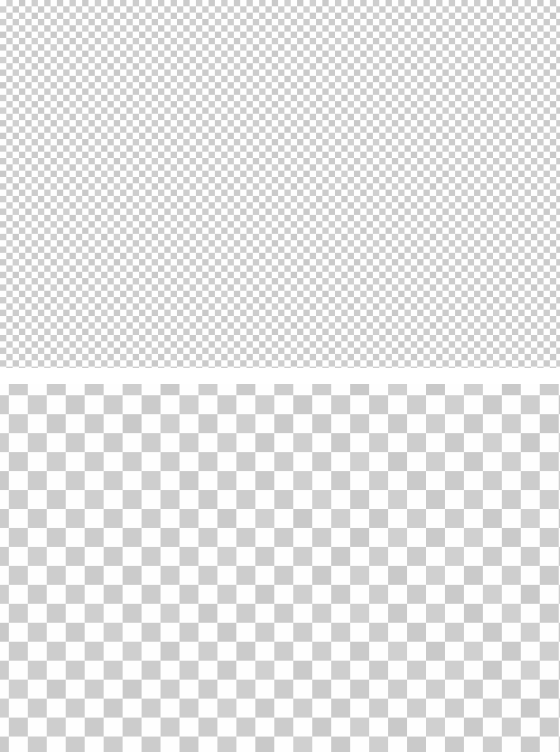
Top: the whole. Bottom: its middle third, enlarged.
This pattern is drawn by a Shadertoy shader. Its source:

```glsl
// Fine checkerboard of white and light grey squares with faintly uneven greys.

// Signed triangle wave: positive inside even cells, negative inside odd ones.
vec2 cellSide(vec2 cells) {
    return 0.5 - abs(mod(cells + 0.5, 2.0) - 1.0);
}

// Layered sines, roughly -1 to 1, for slight tone drift between squares.
float toneDrift(vec2 cell) {
    return 0.5 * sin(cell.x * 1.7 + 2.0 * sin(cell.y * 0.9))
         + 0.5 * sin(cell.y * 2.3 + 2.0 * sin(cell.x * 1.3));
}

void mainImage(out vec4 fragColor, in vec2 fragCoord) {
    // Square cells counted from the upper left corner, 88.6 across
    float cellsPerPixel = 88.6 / iResolution.x;
    vec2 cells = vec2(fragCoord.x, iResolution.y - fragCoord.y) * cellsPerPixel;

    // Edges smoothed over one pixel; the product alternates the squares
    vec2 side = clamp(2.0 * cellSide(cells) / cellsPerPixel, -1.0, 1.0);
    float greyAmount = 0.5 - 0.5 * side.x * side.y;

    // Grey varies a little from square to square
    float grey = 0.802 + 0.015 * toneDrift(floor(cells));
    fragColor = vec4(vec3(mix(0.995, grey, greyAmount)), 1.0);
}
```
